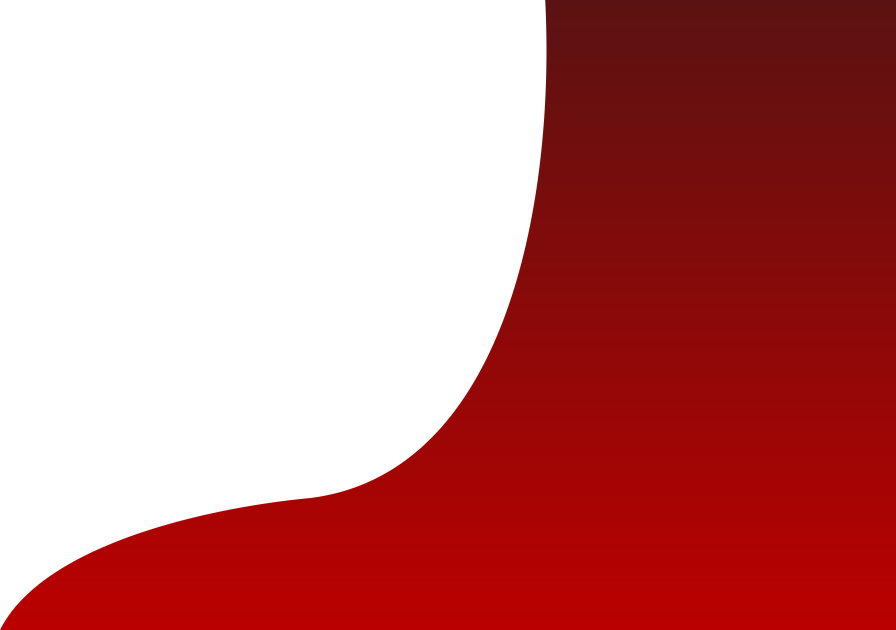
Write a WebGL 1 fragment shader that draws this background.

```glsl
precision highp float;
// White field bounded by a sweeping S-curve, beside a dark-to-bright red gradient.

uniform vec2 u_resolution;

const float ASPECT = 1.4222; // design width in units of its height

// Point on a cubic Bezier curve
vec2 bezier(vec2 a, vec2 b, vec2 c, vec2 d, float t) {
  float s = 1.0 - t;
  return s * s * s * a + 3.0 * s * s * t * b + 3.0 * s * t * t * c + t * t * t * d;
}

// Derivative of the same curve
vec2 bezierTangent(vec2 a, vec2 b, vec2 c, vec2 d, float t) {
  float s = 1.0 - t;
  return 3.0 * (s * s * (b - a) + 2.0 * s * t * (c - b) + t * t * (d - c));
}

// Signed distance to a curve that rises in y; positive on its right
float curveSide(vec2 p, vec2 a, vec2 b, vec2 c, vec2 d) {
  float low = 0.0;
  float high = 1.0;
  for (int i = 0; i < 18; i++) {
    float mid = 0.5 * (low + high);
    if (bezier(a, b, c, d, mid).y < p.y) low = mid;
    else high = mid;
  }
  float t = 0.5 * (low + high);
  vec2 tangent = normalize(bezierTangent(a, b, c, d, t));
  return (p.x - bezier(a, b, c, d, t).x) * tangent.y;
}

// Lower swell and upper sweep meet at a shared joint
float sweepSide(vec2 p) {
  vec2 joint = vec2(0.4907, 0.2093);
  if (p.y < joint.y) {
    return curveSide(p, vec2(0.0), vec2(0.0685, 0.137), vec2(0.3333, 0.1944), joint);
  }
  return curveSide(p, joint, vec2(0.8056, 0.247), vec2(0.8815, 0.6852), vec2(0.8654, 1.0));
}

// Vertical red gradient
vec3 redGradient(float height) {
  vec3 brightRed = vec3(0.733, 0.0, 0.0);
  vec3 darkMaroon = vec3(0.355, 0.072, 0.07);
  return mix(brightRed, darkMaroon, height);
}

void main() {
  vec2 uv = gl_FragCoord.xy / u_resolution;
  vec2 p = uv * vec2(ASPECT, 1.0);
  float pixel = 1.0 / u_resolution.y;
  float redMask = clamp(sweepSide(p) / pixel + 0.5, 0.0, 1.0);
  gl_FragColor = vec4(mix(vec3(1.0), redGradient(uv.y), redMask), 1.0);
}
```
